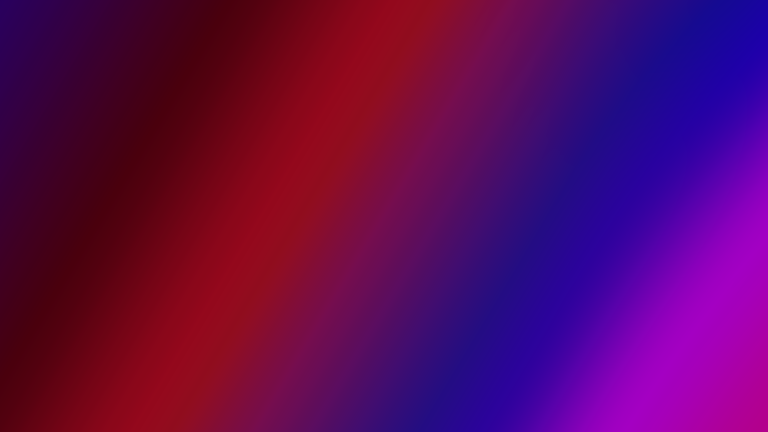
Write a WebGL 2 fragment shader that draws this background.

```glsl
#version 300 es
precision highp float;
// Soft diagonal bands running from violet through red and blue to magenta.
// A slanted coordinate, bent toward the upper right, drives a chain of colour
// blends; faint hashed streaks follow the bands and a glow tints one corner.

uniform vec2 u_resolution;
out vec4 fragColor;

const vec3 VIOLET  = vec3(0.16, 0.00, 0.37);
const vec3 MAROON  = vec3(0.28, 0.00, 0.05);
const vec3 RED     = vec3(0.58, 0.03, 0.11);
const vec3 EMBER   = vec3(0.57, 0.05, 0.12);
const vec3 PLUM    = vec3(0.46, 0.05, 0.30);
const vec3 INDIGO  = vec3(0.14, 0.05, 0.51);
const vec3 BLUE    = vec3(0.17, 0.01, 0.61);
const vec3 MAGENTA = vec3(0.64, 0.00, 0.76);
const vec3 PINK    = vec3(0.70, 0.00, 0.55);
const vec3 CORNER_TINT = vec3(-0.06, -0.01, 0.06);

// Hash without sine
float hash(float n) {
    n = fract(n * 0.1031);
    n *= n + 33.33;
    return fract(n * (n + n));
}

// Smooth one-dimensional value noise in -1..1
float noise(float x) {
    float cell = floor(x);
    float t = smoothstep(0.0, 1.0, x - cell);
    return 2.0 * mix(hash(cell), hash(cell + 1.0), t) - 1.0;
}

// Distance across the bands, measured along the top edge in canvas heights
float bandCoordinate(vec2 p, float slant, float bend) {
    float straight = p.x + slant * (1.0 - p.y);
    return straight - bend * p.y * smoothstep(1.30, 1.85, p.x);
}

// Blend into the next colour; ease 0 keeps crisp ridges, 1 rounds them
vec3 blendTo(vec3 base, vec3 next, float start, float end, float ease, float s) {
    float t = clamp((s - start) / (end - start), 0.0, 1.0);
    return mix(base, next, mix(t, smoothstep(0.0, 1.0, t), ease));
}

// Colour of the whole band sequence at position s
vec3 bandColor(float s) {
    vec3 color = blendTo(VIOLET, MAROON, 0.00, 0.53, 0.2, s);
    color = blendTo(color, RED,     0.50, 0.93, 0.7, s);
    color = blendTo(color, EMBER,   0.90, 1.00, 0.5, s);
    color = blendTo(color, PLUM,    1.00, 1.19, 0.2, s);
    color = blendTo(color, INDIGO,  1.18, 1.57, 0.2, s);
    color = blendTo(color, BLUE,    1.56, 1.72, 0.5, s);
    color = blendTo(color, MAGENTA, 1.70, 2.05, 0.9, s);
    return blendTo(color, PINK,     2.04, 2.36, 0.5, s);
}

// Gaussian falloff around a centre
float softGlow(vec2 p, vec2 center, float radius) {
    vec2 offset = (p - center) / radius;
    return exp(-dot(offset, offset));
}

// Two scales of thin streaks, fading out across the blue side
float streaks(float s, float frequency) {
    float fine = 0.6 * noise(s * frequency) + 0.4 * noise(s * frequency * 2.3 + 17.0);
    return fine * (1.0 - 0.7 * smoothstep(1.1, 1.7, s));
}

void main() {
    // Canvas height is one unit
    vec2 p = gl_FragCoord.xy / u_resolution.y;
    float s = bandCoordinate(p, 0.6, 0.13);

    vec3 color = bandColor(s);
    color += CORNER_TINT * softGlow(p, vec2(1.72, 1.0), 0.36);
    color *= 1.0 + 0.016 * streaks(s, 38.0);

    fragColor = vec4(clamp(color, 0.0, 1.0), 1.0);
}
```
